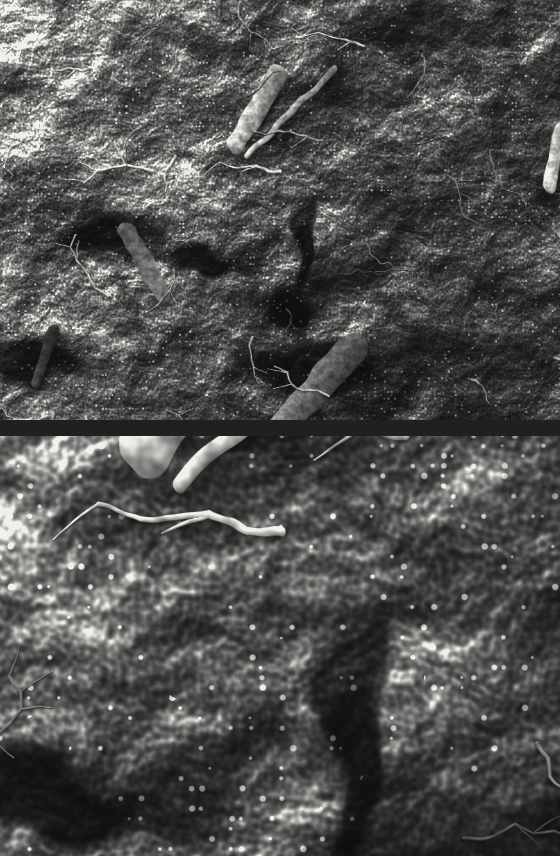
Top: the whole. Bottom: its middle third, enlarged.
A Shadertoy shader for this texture:

```glsl
// A bank of dark, crumbly soil with pale roots sticking out of it.
// Gradient-noise relief lit from above makes the earth; tapered capsules make
// thick stumps, and hashed chains of capsules make the thin branching roots.

const vec2 LIGHT = vec2(-0.35, 0.94);
const float TONE_LEFT = 0.40;      // soil brightness, left and right
const float TONE_RIGHT = 0.22;
const float RELIEF = 0.30;         // contrast of lit bumps
const float GRAIN = 0.75;          // contrast of the finest grit
const float SPECK_SCALE = 125.0;
const float CAVITY_TONE = 0.16;
const ivec2 ROOT_GRID = ivec2(7, 5);
const vec2 ROOT_CELL = vec2(0.19, 0.2);
const vec3 WARM_WHITE = vec3(1.0, 0.99, 0.972);

// Hollows: centre, radii
const vec4 HOLLOWS[6] = vec4[6](
    vec4(0.24, 0.44, 0.14, 0.05), vec4(0.70, 0.26, 0.06, 0.06),
    vec4(0.74, 0.12, 0.19, 0.07), vec4(0.09, 0.14, 0.15, 0.05),
    vec4(0.72, 0.42, 0.02, 0.13), vec4(0.47, 0.38, 0.12, 0.03));

// Stumps: tip and base, then radius and tone
const vec4 STUMPS[6] = vec4[6](
    vec4(0.56, 0.655, 0.66, 0.82), vec4(0.59, 0.63, 0.80, 0.84),
    vec4(0.385, 0.30, 0.30, 0.455), vec4(0.65, -0.04, 0.84, 0.17),
    vec4(1.305, 0.555, 1.34, 0.69), vec4(0.085, 0.09, 0.13, 0.21));
const vec2 STUMP_LOOK[6] = vec2[6](
    vec2(0.026, 0.88), vec2(0.008, 0.85), vec2(0.021, 0.55),
    vec2(0.037, 0.50), vec2(0.017, 1.05), vec2(0.014, 0.25));

vec2 hash2(vec2 p) {
    vec3 q = fract(p.xyx * vec3(0.1031, 0.1030, 0.0973));
    q += dot(q, q.yzx + 33.33);
    return fract((q.xx + q.yz) * q.zy);
}

float cornerSlope(vec2 cell, vec2 offset) {
    float a = 6.2832 * hash2(cell).x;
    return dot(vec2(cos(a), sin(a)), offset);
}

float gradientNoise(vec2 p) {
    vec2 i = floor(p), f = p - i, e = vec2(0.0, 1.0);
    vec2 u = f * f * f * (f * (f * 6.0 - 15.0) + 10.0);
    return mix(mix(cornerSlope(i, f), cornerSlope(i + e.yx, f - e.yx), u.x),
               mix(cornerSlope(i + e, f - e), cornerSlope(i + 1.0, f - 1.0), u.x), u.y);
}

float soilHeight(vec2 p) {
    float height = 0.0, freq = 3.0;
    for (int i = 0; i < 6; i++) {
        height += gradientNoise(p * freq + float(i) * 17.3) / freq;
        freq *= 2.1;
    }
    return height;
}

// Keeps the nearest capsule: distance, facing to light, radius, position along
vec4 nearer(vec4 best, vec2 p, vec2 a, vec2 b, float ra, float rb) {
    vec2 ab = b - a;
    float t = clamp(dot(p - a, ab) / dot(ab, ab), 0.0, 1.0);
    vec2 off = p - a - ab * t;
    float r = mix(ra, rb, t), len = length(off);
    return len - r < best.x ? vec4(len - r, dot(off, LIGHT) / max(len, r), r, t) : best;
}

float paintRoot(float shade, vec4 root, float tone, float px) {
    float below = 1.0 - smoothstep(-0.6, 0.4, root.y);
    shade *= 1.0 - 0.6 * below * exp(-max(root.x, 0.0) / (1.5 * root.z));
    float lit = tone * (0.78 + 0.38 * root.y);
    return mix(shade, lit, 1.0 - smoothstep(-px, px, root.x));
}

float soil(vec2 p, vec2 q, float px) {
    float tone = mix(TONE_LEFT, TONE_RIGHT, smoothstep(0.3, 0.95, p.x));
    tone *= mix(0.8, 1.0, smoothstep(0.3, 0.6, p.y));
    // creases between clods, then deep hollows
    tone *= mix(0.6, 1.0, smoothstep(0.0, 0.13, abs(gradientNoise(q * 3.3 + 4.0))));
    vec2 ragged = q + 0.04 * vec2(gradientNoise(p * 9.0), gradientNoise(p * 9.0 + 31.0));
    for (int i = 0; i < 6; i++) {
        float e = length((ragged - HOLLOWS[i].xy) / HOLLOWS[i].zw);
        tone *= mix(CAVITY_TONE, 1.0, smoothstep(0.55, 1.25, e));
    }
    // pale crust in the upper left corner
    tone += 0.45 * (1.0 - smoothstep(0.09, 0.13, length(ragged - vec2(0.03, 0.96))));
    float eps = 0.004;
    float relief = (soilHeight(q) - soilHeight(q + LIGHT * eps)) / eps;
    float shade = tone * exp(RELIEF * relief + GRAIN * gradientNoise(p * 185.0));
    // clustered mineral specks
    vec2 g = p * SPECK_SCALE, cell = floor(g), h = hash2(cell + 71.0);
    float chance = 0.07 + 0.16 * gradientNoise(p * 7.0 + 50.0);
    float size = mix(0.12, 0.32, h.y), soft = px * SPECK_SCALE;
    float dotMask = 1.0 - smoothstep(size - soft, size + soft, length(g - cell - 0.35 - 0.3 * h.yx));
    return shade + step(h.x, chance) * dotMask * (0.25 + 1.1 * tone);
}

void mainImage(out vec4 fragColor, in vec2 fragCoord) {
    float px = 1.0 / iResolution.y;
    vec2 p = fragCoord * px;
    vec2 wobble = vec2(gradientNoise(p * 14.0), gradientNoise(p * 14.0 + 9.0));
    vec2 q = p + 0.012 * wobble + 0.003 * gradientNoise(p * 50.0);
    float shade = soil(p, p + 0.02 * wobble, px);
    float bark = 1.0 + 0.5 * gradientNoise(p * 55.0) + 0.3 * gradientNoise(p * 130.0);

    // thick stumps, palest at the broken tip
    for (int i = 0; i < 6; i++) {
        vec4 s = STUMPS[i];
        float r = STUMP_LOOK[i].x;
        vec4 root = nearer(vec4(9.0), q, s.xy, s.zw, r * 0.85, r);
        shade = paintRoot(shade, root, STUMP_LOOK[i].y * bark * mix(1.1, 0.7, root.w), px);
    }
    // thin roots: one bending chain with side twigs per jittered cell
    for (int i = 0; i < ROOT_GRID.x * ROOT_GRID.y; i++) {
        vec2 id = vec2(i % ROOT_GRID.x, i / ROOT_GRID.x);
        vec2 look = hash2(id + 13.0), shape = hash2(id + 37.0);
        vec2 tip = (id + hash2(id + 5.0)) * ROOT_CELL;
        if (length(p - tip) > 0.3) continue;
        float angle = -1.57 + 3.8 * (shape.x - 0.5), stride = mix(0.012, 0.036, shape.y);
        float r = mix(0.0013, 0.0042, look.x * look.x);
        vec4 root = vec4(9.0);
        for (int j = 0; j < 5; j++) {
            vec2 h = hash2(id * 7.0 + float(j) * 19.0 + 3.0);
            angle += 1.5 * (h.x - 0.5);
            vec2 next = tip + stride * vec2(cos(angle), sin(angle));
            root = nearer(root, q, tip, next, r, r * 0.87);
            r *= 0.87;
            if (h.y > 0.65) {
                float fork = angle + (h.x > 0.5 ? -0.9 : 0.9);
                vec2 twig = next + 1.4 * stride * vec2(cos(fork), sin(fork));
                root = nearer(root, q, next, twig, r * 0.75, r * 0.3);
            }
            tip = next;
        }
        shade = paintRoot(shade, root, mix(0.3, 1.1, look.x) * bark, px);
    }
    shade = 0.045 + 0.955 * shade;
    fragColor = vec4(clamp(shade, 0.0, 0.95) * WARM_WHITE, 1.0);
}
```
